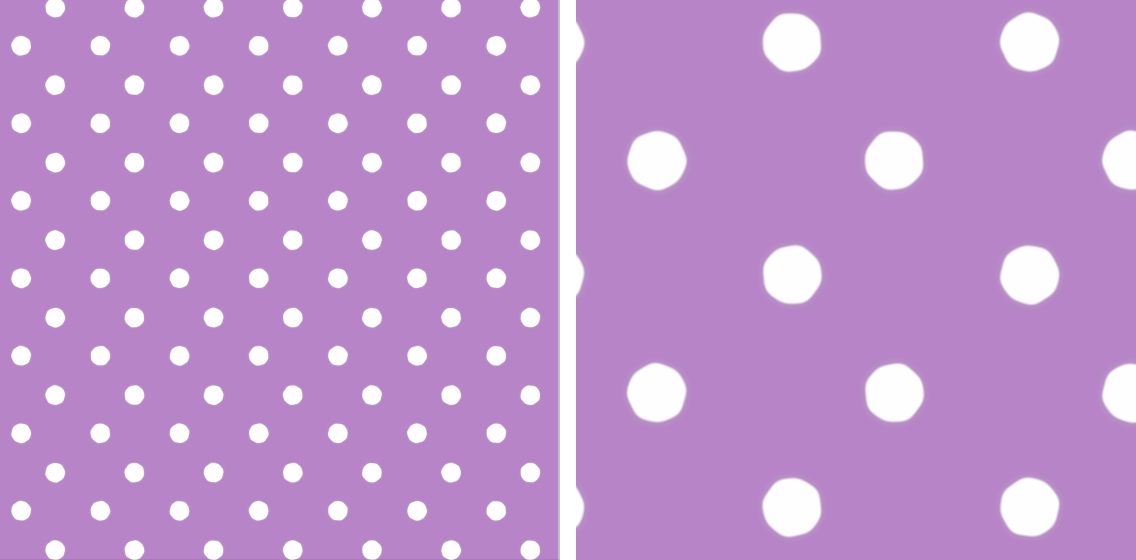
Left: the whole. Right: its middle third, enlarged.
Give the GLSL for this pattern, as a WebGL 1 fragment shader.

```glsl
precision highp float;
// White polka dots in two staggered lattices on lilac, with a thin grey right edge.

uniform vec2 u_resolution;

// Signed distance to the nearest slightly uneven dot of a lattice.
float dotLattice(vec2 p, vec2 firstCentre) {
  vec2 period = vec2(0.1414, 0.1384);
  vec2 cell = floor((p - firstCentre) / period + 0.5);
  vec2 q = p - firstCentre - cell * period;
  float angle = atan(q.y, q.x);
  float phase = dot(cell, vec2(1.7, 2.9));
  float wobble = 0.00022 * sin(5.0 * angle + phase) + 0.00018 * sin(8.0 * angle - 2.0 * phase);
  return length(q) - 0.0174 - wobble;
}

float staggeredDots(vec2 p) {
  return min(dotLattice(p, vec2(0.0986, 0.0176)), dotLattice(p, vec2(0.0378, 0.0879)));
}

void main() {
  vec2 uv = gl_FragCoord.xy / u_resolution;
  float pixel = 1.0 / min(u_resolution.x, u_resolution.y);
  float soft = max(0.0011, 0.75 * pixel);

  float d = staggeredDots(uv);
  vec3 colour = vec3(0.715, 0.518, 0.78);

  // Faint greyish fringe around each dot
  float fringe = 1.0 - smoothstep(0.0, 0.0035, abs(d - 0.0008));
  colour = mix(colour, vec3(0.72, 0.6, 0.76), 0.45 * fringe);

  // Dots
  colour = mix(colour, vec3(1.0, 0.995, 1.0), 1.0 - smoothstep(-soft, soft, d));

  // Pale strip on the right, slight shade along the bottom
  colour = mix(colour, vec3(0.77, 0.75, 0.79), smoothstep(-soft, soft, uv.x - 0.9965));
  colour *= 1.0 - 0.06 * (1.0 - smoothstep(0.001, 0.003, uv.y));

  gl_FragColor = vec4(colour, 1.0);
}
```
